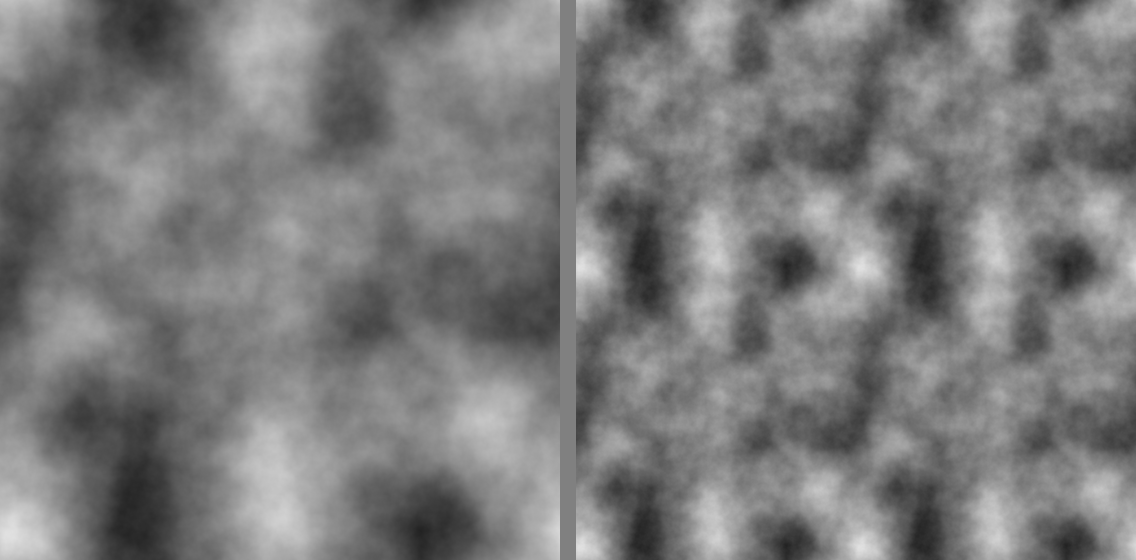
Left: one tile. Right: repeated 2 by 2.
Write a Shadertoy shader that draws this texture.

```glsl
const int BASE_CELLS = 4;       // lattice cells across the tile in the first octave
const int OCTAVES = 7;
const float GAIN = 0.49;        // amplitude ratio between octaves
const float MEAN_GREY = 0.483;
const float CONTRAST = 0.36;
const uint SEED = 17u;
const vec2 OCTAVE_SHIFT = vec2(0.37, 0.61);  // keeps octave lattices apart
const float SWELL_COUNT = 2.0;  // broad light and dark bands across the tile
const float SWELL_DEPTH = 0.14;
const float SWELL_SWAY = 0.13;  // diagonal lean of the bands
const float SWELL_FADE = 0.4;   // weakening of the bands at mid height
const float TAU = 6.2831853;

// Integer mixing hash, returns 0..1
float hash(ivec2 cell, uint seed) {
    uint h = uint(cell.x) * 1597334677u ^ uint(cell.y) * 3812015801u ^ seed * 2654435769u;
    h = (h ^ (h >> 16)) * 2146121005u;
    h = (h ^ (h >> 15)) * 2221713035u;
    h ^= h >> 16;
    return float(h >> 8) / 16777216.0;
}

// Slope contribution of one lattice corner, wrapped to the period
float corner(ivec2 cell, vec2 offset, int period, uint seed) {
    ivec2 wrapped = ((cell % period) + period) % period;
    float angle = TAU * hash(wrapped, seed);
    return dot(vec2(cos(angle), sin(angle)), offset);
}

// Periodic gradient noise with quintic blending
float gradientNoise(vec2 p, int period, uint seed) {
    ivec2 cell = ivec2(floor(p));
    vec2 f = fract(p);
    vec2 blend = f * f * f * (f * (f * 6.0 - 15.0) + 10.0);
    float a = corner(cell, f, period, seed);
    float b = corner(cell + ivec2(1, 0), f - vec2(1, 0), period, seed);
    float c = corner(cell + ivec2(0, 1), f - vec2(0, 1), period, seed);
    float d = corner(cell + ivec2(1, 1), f - vec2(1, 1), period, seed);
    return mix(mix(a, b, blend.x), mix(c, d, blend.x), blend.y);
}

// Sum of octaves, each repeating a whole number of times across the tile
float cloudNoise(vec2 uv) {
    float sum = 0.0;
    float amplitude = 1.0;
    int period = BASE_CELLS;
    for (int i = 0; i < OCTAVES; i++) {
        vec2 p = uv * float(period) + OCTAVE_SHIFT * float(i + 1);
        sum += amplitude * gradientNoise(p, period, SEED + uint(i));
        amplitude *= GAIN;
        period *= 2;
    }
    return sum;
}

// Broad bands leaning both ways, strongest at the top and bottom edges
float swell(vec2 uv) {
    float height = cos(TAU * uv.y);
    float x = uv.x - SWELL_SWAY * (height - 1.0);
    return cos(TAU * SWELL_COUNT * x) * (1.0 - SWELL_FADE + SWELL_FADE * height);
}

void mainImage(out vec4 fragColor, in vec2 fragCoord) {
    vec2 uv = fragCoord / iResolution.xy;
    float grey = MEAN_GREY + CONTRAST * cloudNoise(uv) + SWELL_DEPTH * swell(uv);
    fragColor = vec4(vec3(clamp(grey, 0.0, 1.0)), 1.0);
}
```
